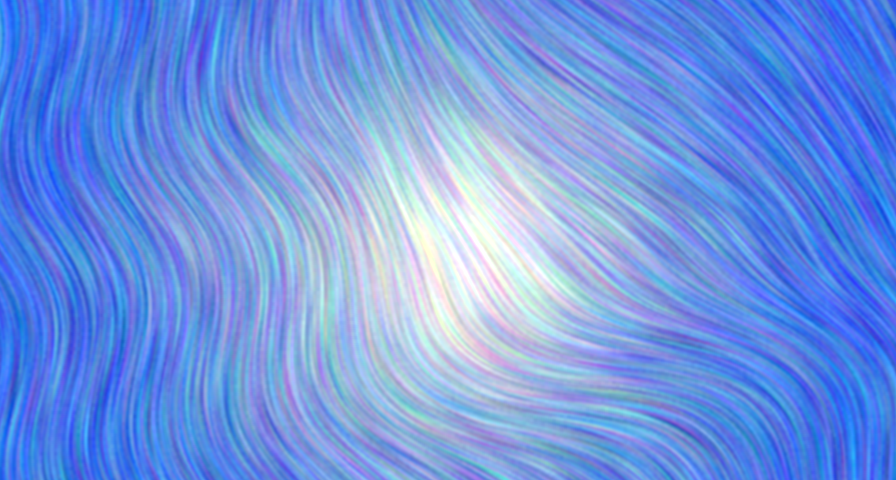
Reproduce this background procedurally as a WebGL 2 fragment shader.

```glsl
#version 300 es
precision highp float;
// Pastel brush strokes bending around a white glow on blue.
// Coloured cell noise is averaged along short streamlines of a wavy
// direction field, then laid over a soft radial gradient.
uniform vec2 u_resolution;
out vec4 outColor;

// Integer hash: one random colour per cell and layer
vec3 hashColor(vec2 cell, uint layer) {
    uvec3 h = uvec3(uvec2(ivec2(cell) + 4096), layer);
    h = h * 1664525u + 1013904223u;
    h.x += h.y * h.z;
    h.y += h.z * h.x;
    h.z += h.x * h.y;
    h ^= h >> 16u;
    h.x += h.y * h.z;
    h.y += h.z * h.x;
    h.z += h.x * h.y;
    return vec3(h >> 8u) / 16777216.0;
}

// Smoothly blended colour cells, centred on zero
vec3 colorNoise(vec2 p, uint layer) {
    vec2 i = floor(p), f = fract(p);
    f = f * f * (3.0 - 2.0 * f);
    vec3 low = mix(hashColor(i, layer), hashColor(i + vec2(1, 0), layer), f.x);
    vec3 high = mix(hashColor(i + vec2(0, 1), layer), hashColor(i + vec2(1, 1), layer), f.x);
    return mix(low, high, f.y) - 0.5;
}

// Stroke direction, as an angle turned from straight down to the right
vec2 flow(vec2 p) {
    float bend = (p.x - 1.245) / 0.488;
    float lean = 0.17 + 0.87 * exp(-bend * bend);
    float wave = 0.41 * cos(9.54 * (p.y + 0.18 - 0.3 * p.x));
    float calm = smoothstep(0.58, 0.9, p.x) * smoothstep(0.33, 0.62, p.y);
    float angle = lean + mix(wave, 0.36 * (p.x - 1.46), calm);
    return vec2(sin(angle), -cos(angle));
}

// Weighted average of fine and coarse noise along the streamline
vec3 strokes(vec2 start) {
    const int STEPS = 20;
    vec3 sum = vec3(0.0);
    float total = 0.0;
    for (int side = -1; side <= 1; side += 2) {
        vec2 p = start;
        for (int i = 0; i < STEPS; i++) {
            p += flow(p) * 0.0048 * float(side);
            float weight = 0.5 + 0.5 * cos(3.1416 * float(i) / float(STEPS));
            vec3 fine = colorNoise(p / 0.0078, 1u);
            vec3 coarse = colorNoise(p / 0.026, 2u);
            sum += weight * (1.25 * fine + 0.18 * coarse);
            total += weight;
        }
    }
    return sum / total;
}

float glow(vec2 p, vec2 center, float radius) {
    vec2 d = (p - center) / radius;
    return exp(-dot(d, d));
}

void main() {
    vec2 p = gl_FragCoord.xy / u_resolution.y;

    // Blue ground rising to a white core
    float light = 0.3 * glow(p, vec2(0.985, 0.475), 0.207)
                + 0.7 * glow(p, vec2(0.94, 0.455), 0.537)
                + 0.06 * glow(p, vec2(0.35, 0.58), 0.2);
    vec3 color = mix(vec3(0.22, 0.43, 0.92), vec3(0.97, 0.98, 0.98), light);
    color.b -= 0.3 * light * (1.0 - light);

    // Iridescent strokes, partly greyed and softer in the blue channel
    vec3 tint = strokes(p);
    tint = mix(tint, vec3(dot(tint, vec3(0.4, 0.4, 0.2))), 0.2);
    color += tint * vec3(0.95, 1.0, 0.65);
    outColor = vec4(clamp(color, 0.0, 1.0), 1.0);
}
```
